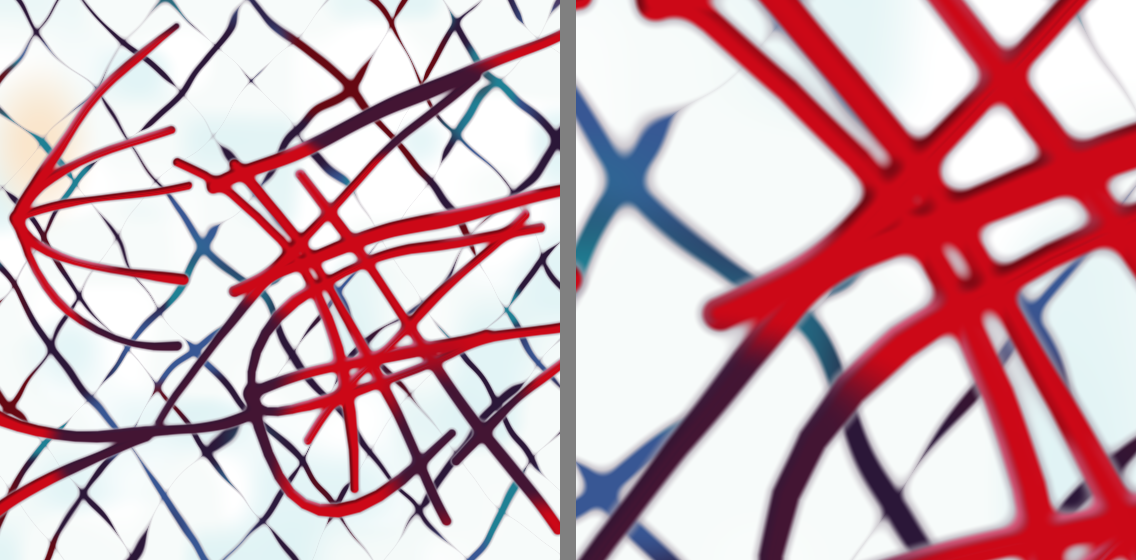
Left, the full canvas; right, a detail of the centre.
A Shadertoy shader for this pattern:

```glsl
// Tangled red strands over a broken, dark diagonal net on pale paper.
// Strands are families of quadratic curves merged by a smooth minimum;
// the net is a warped lattice whose line widths swell and vanish with noise.

const vec3 PAPER = vec3(0.97, 0.985, 0.98);
const vec3 MAUVE = vec3(0.66, 0.62, 0.67);
const vec3 RED = vec3(0.80, 0.03, 0.09);
const vec3 MAROON = vec3(0.40, 0.03, 0.07);
const vec3 PINK = vec3(0.82, 0.33, 0.46);
const vec3 INK = vec3(0.17, 0.09, 0.22);
const vec3 BLUE = vec3(0.22, 0.34, 0.58);
const vec3 TEAL = vec3(0.12, 0.50, 0.58);
const vec3 CREAM = vec3(0.98, 0.90, 0.80);

float hash(vec2 p) {
    return fract(sin(dot(p, vec2(127.1, 311.7))) * 43758.545);
}

float noise(vec2 p) {
    vec2 i = floor(p), f = fract(p);
    f = f * f * (3.0 - 2.0 * f);
    vec2 e = vec2(0.0, 1.0);
    return mix(mix(hash(i), hash(i + e.yx), f.x),
               mix(hash(i + e.xy), hash(i + e.yy), f.x), f.y);
}

vec2 noise2(vec2 p) {
    return vec2(noise(p), noise(p + 37.2)) - 0.5;
}

float smoothMin(float a, float b, float k) {
    float h = max(k - abs(a - b), 0.0) / k;
    return min(a, b) - h * h * k * 0.25;
}

// Signed distance to a quadratic curve of uneven width
float strand(vec2 p, vec2 a, vec2 b, vec2 c, float width, float seed) {
    const int STEPS = 12;
    vec2 from = a;
    float nearest = 1e3, along = 0.0;
    for (int i = 1; i <= STEPS; i++) {
        float t = float(i) / float(STEPS);
        vec2 to = mix(mix(a, b, t), mix(b, c, t), t);
        vec2 v = to - from, w = p - from;
        float h = clamp(dot(w, v) / dot(v, v), 0.0, 1.0);
        float d = length(w - v * h);
        if (d < nearest) {
            nearest = d;
            along = t + (h - 1.0) / float(STEPS);
        }
        from = to;
    }
    return nearest - width * mix(0.6, 1.3, noise(vec2(along * 5.0, seed * 9.7)));
}

// Strands spread between a first curve (a0 b0 c0) and a last one (a1 b1 c1)
float family(float field, vec2 p, vec2 a0, vec2 b0, vec2 c0,
             vec2 a1, vec2 b1, vec2 c1, int count, float width, float seed) {
    for (int i = 0; i < count; i++) {
        float f = float(i) / float(max(count - 1, 1));
        float id = seed + float(i);
        vec2 jitter = vec2(hash(vec2(id, 1.3)), hash(vec2(id, 4.1))) - 0.5;
        float d = strand(p, mix(a0, a1, f), mix(b0, b1, f) + 0.10 * jitter,
                         mix(c0, c1, f) + 0.06 * jitter.yx, width, id);
        field = smoothMin(field, d, 0.012);
    }
    return field;
}

float strands(vec2 p) {
    p += 0.016 * noise2(p * 7.0);
    vec2 hub = vec2(0.03, 0.61), hook = vec2(0.45, 0.30);
    float d = 1.0;
    // loops fanning out of the two hubs
    d = family(d, p, hub, vec2(0.10, 0.88), vec2(0.34, 0.93),
               hub, vec2(0.03, 0.34), vec2(0.29, 0.36), 5, 0.0075, 3.0);
    d = family(d, p, hook, vec2(0.46, 0.50), vec2(0.95, 0.62),
               hook, vec2(0.48, -0.04), vec2(0.84, 0.21), 3, 0.0095, 11.0);
    // broad strands rising to the right
    d = family(d, p, vec2(0.38, 0.66), vec2(0.62, 0.73), vec2(1.05, 0.97),
               vec2(0.45, 0.30), vec2(0.78, 0.40), vec2(1.05, 0.42), 3, 0.012, 21.0);
    // steep crossings, falling and rising
    d = family(d, p, vec2(0.31, 0.71), vec2(0.60, 0.50), vec2(0.61, 0.10),
               vec2(0.53, 0.69), vec2(0.70, 0.43), vec2(0.98, 0.06), 3, 0.0085, 31.0);
    d = family(d, p, vec2(0.29, 0.24), vec2(0.46, 0.55), vec2(0.85, 0.86),
               vec2(0.82, 0.18), vec2(0.96, 0.32), vec2(1.05, 0.40), 3, 0.008, 41.0);
    // sagging strands at the lower left
    d = family(d, p, vec2(-0.03, 0.27), vec2(0.18, 0.18), vec2(0.46, 0.29),
               vec2(-0.03, 0.07), vec2(0.11, 0.10), vec2(0.24, 0.24), 2, 0.011, 51.0);
    return d;
}

// Signed distance to one direction of the net: x crosses, y runs along
float netLines(vec2 q, float seed) {
    float swell = noise(vec2(q.y * 1.3, floor(q.x) * 7.3 + seed));
    float d = abs(fract(q.x) - 0.5) * 0.117;
    return d + 0.004 - 0.0095 * smoothstep(0.2, 0.65, swell);
}

float net(vec2 p) {
    p += 0.06 * noise2(p * 6.0) + 0.012 * noise2(p * 19.0);
    vec2 q = vec2(p.x + 0.8 * p.y, p.x - 0.8 * p.y) / 0.15;
    return smoothMin(netLines(q, 2.0), netLines(q.yx, 61.0), 0.010);
}

// Lays a feature with a soft mauve fringe over a base colour
vec3 lay(vec3 base, vec3 ink, float d, float soft) {
    base = mix(base, MAUVE, 0.65 * smoothstep(0.006, 0.0, d));
    return mix(base, ink, smoothstep(soft, -soft, d));
}

void mainImage(out vec4 fragColor, in vec2 fragCoord) {
    vec2 p = fragCoord / iResolution.y;
    float soft = max(0.002, 0.8 / iResolution.y);

    // paper with faint cool washes and a warm glow at the left
    vec3 col = mix(PAPER, vec3(1.0), smoothstep(0.4, 0.7, noise(p * 9.0)));
    col = mix(col, vec3(0.84, 0.94, 0.95), 0.7 * smoothstep(0.6, 0.95, noise(p * 8.0 + 5.0)));
    col = mix(col, CREAM, smoothstep(0.14, 0.02, length((p - vec2(0.07, 0.74)) * vec2(1.2, 0.8))));

    // net, dark with blue, teal and wine stretches
    vec3 netInk = mix(INK, BLUE, smoothstep(0.55, 0.8, noise(p * 8.0 + 13.0)));
    netInk = mix(netInk, TEAL, smoothstep(0.68, 0.85, noise(p * 9.0 + 29.0)));
    netInk = mix(netInk, MAROON, smoothstep(0.6, 0.8, noise(p * 7.0 + 47.0)));
    col = lay(col, netInk, net(p), soft);

    // strands, pink on the upper side and maroon below
    float d = strands(p);
    float side = (d - strands(p + vec2(-0.003, 0.004))) / 0.005;
    float rim = smoothstep(-0.008, -0.001, d);
    float tone = noise(p * 11.0 + 71.0);
    vec3 body = mix(RED, MAROON, rim * smoothstep(0.2, -0.6, side) * 0.9);
    body = mix(body, PINK, smoothstep(0.45, 0.75, tone) * smoothstep(-0.4, 0.5, -side) * rim);
    body = mix(body, INK, 0.85 * smoothstep(0.58, 0.78, noise(p * 5.0 + 83.0)));
    col = lay(col, body, d, soft);

    fragColor = vec4(col, 1.0);
}
```
